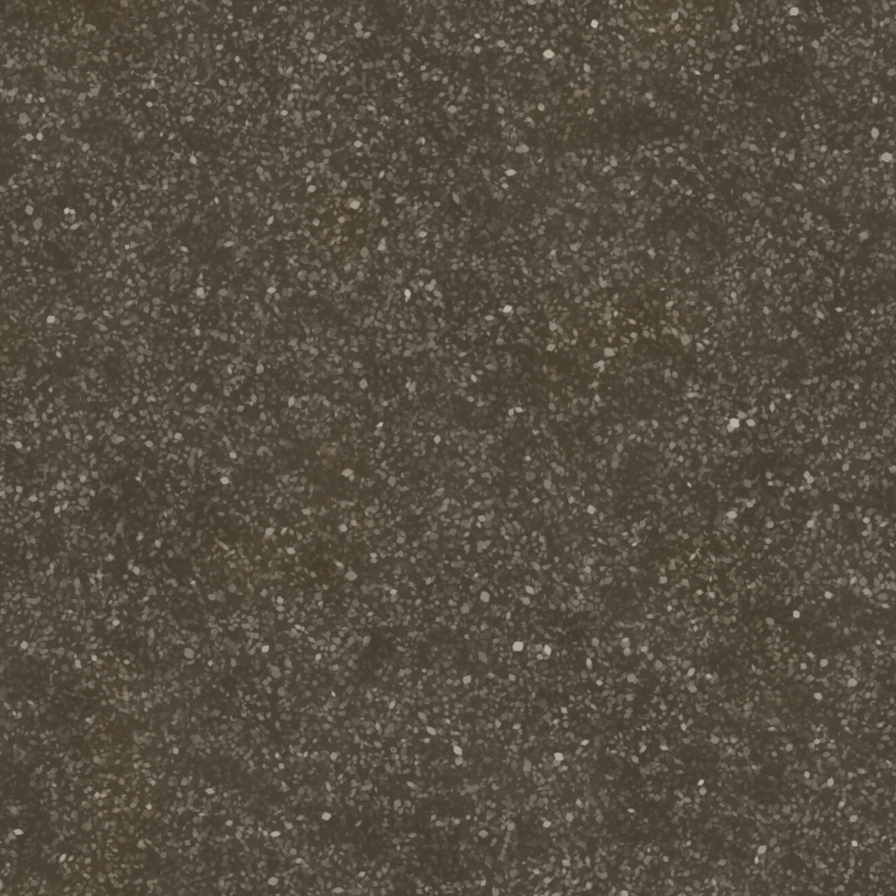
A three.js fragment shader for this texture:

```glsl
// Fine crushed stone: packed brown-grey grit with scattered pale shards.
// Three cellular layers of randomly turned, faceted grains are laid over a
// dark ground; streaky layered noise sinks some patches into shadow.

#define FINE_SCALE 165.0    // cells across the canvas for the packed grit
#define MEDIUM_SCALE 98.0   // cells across for the lighter flakes
#define CHIP_SCALE 42.0     // cells across for the rare pale shards
#define FINE_DENSITY 0.96
#define MEDIUM_DENSITY 0.40
#define CHIP_DENSITY 0.07
#define EDGE 0.0014         // half width of a grain's soft rim
#define SHADOW_DEPTH 0.65
#define GROUND_TONE 0.295
#define TINT vec3(0.0, -0.030, -0.077)

varying vec2 vUv;

vec3 hash3(vec2 p) {
  vec3 q = fract(vec3(p.xyx) * vec3(0.1031, 0.1030, 0.0973));
  q += dot(q, q.yxz + 33.33);
  return fract((q.xxy + q.yzz) * q.zyx);
}

float valueNoise(vec2 p) {
  vec2 cell = floor(p);
  vec2 f = fract(p);
  f = f * f * (3.0 - 2.0 * f);
  float low = mix(hash3(cell).x, hash3(cell + vec2(1.0, 0.0)).x, f.x);
  float high = mix(hash3(cell + vec2(0.0, 1.0)).x, hash3(cell + 1.0).x, f.x);
  return mix(low, high, f.y);
}

// Signed distance to an ellipse with one side cut flat, in cell units
float shardDistance(vec2 p, float angle, vec2 radii) {
  float c = cos(angle);
  float s = sin(angle);
  vec2 q = vec2(c * p.x + s * p.y, c * p.y - s * p.x) / radii;
  float shape = max(length(q), abs(q.x + 0.5 * q.y) * 1.12);
  return (shape - 1.0) * radii.y;
}

// Lays one layer of grains over surface = (tone, warmth)
vec2 layGrains(vec2 surface, vec2 uv, float scale, float density,
               vec2 sizeRange, vec2 toneRange, float toneSkew, float seed) {
  vec2 p = uv * scale;
  vec2 home = floor(p);
  for (int j = -1; j <= 1; j++) {
    for (int i = -1; i <= 1; i++) {
      vec2 cell = home + vec2(float(i), float(j));
      vec3 place = hash3(cell + seed);
      vec3 look = hash3(cell + seed + 371.7);
      vec3 kind = hash3(cell + seed + 823.3);
      float size = mix(sizeRange.x, sizeRange.y, look.x);
      vec2 radii = size * vec2(1.0, mix(0.45, 0.85, look.y));
      float d = shardDistance(p - cell - place.xy, place.z * 6.2832, radii);
      float cover = 1.0 - smoothstep(-EDGE, EDGE, d / scale);
      cover *= step(kind.x, density);
      float tone = mix(toneRange.x, toneRange.y, pow(look.z, toneSkew));
      surface = mix(surface, vec2(tone, kind.y - 0.5), cover);
    }
  }
  return surface;
}

// Dark hollows, stretched a little sideways
float hollows(vec2 uv) {
  vec2 p = vec2(uv.x * 0.72 + uv.y * 0.18, uv.y);
  float n = 0.55 * valueNoise(p * 62.0 + 7.0)
          + 0.30 * valueNoise(p * 27.0 + 41.0)
          + 0.15 * valueNoise(p * 9.0 + 83.0);
  return smoothstep(0.48, 0.76, n);
}

void main() {
  vec2 uv = vUv;

  // Packed grit and lighter flakes
  vec2 surface = vec2(GROUND_TONE, 0.0);
  surface = layGrains(surface, uv, FINE_SCALE, FINE_DENSITY,
                      vec2(0.34, 0.72), vec2(0.275, 0.51), 1.3, 11.0);
  surface = layGrains(surface, uv, MEDIUM_SCALE, MEDIUM_DENSITY,
                      vec2(0.24, 0.54), vec2(0.31, 0.65), 2.0, 157.0);

  // Shadowed hollows and faint broad unevenness
  surface.x = mix(surface.x, 0.27, SHADOW_DEPTH * hollows(uv));
  surface.x += 0.03 * (valueNoise(uv * 14.0 + 5.0) - 0.5);

  // Rare pale shards lie on top
  surface = layGrains(surface, uv, CHIP_SCALE, CHIP_DENSITY,
                      vec2(0.12, 0.29), vec2(0.48, 0.74), 1.4, 293.0);

  // Warm and cool grains, with a few broad brownish stains
  float stain = smoothstep(0.62, 0.95, valueNoise(uv * 8.0 + 19.0));
  float warmth = 0.026 * surface.y + 0.012 * stain;
  vec3 color = surface.x + TINT + warmth * vec3(0.6, -0.1, -1.0);
  gl_FragColor = vec4(clamp(color, 0.0, 1.0), 1.0);
}
```
